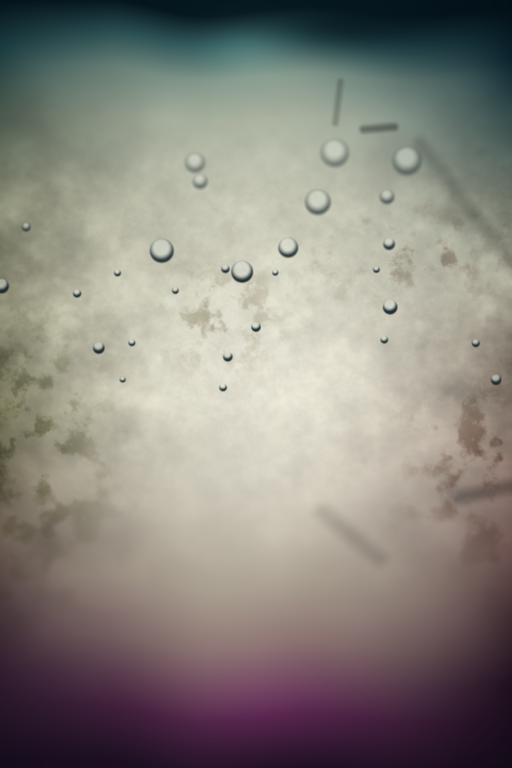
A Shadertoy shader for this texture:

```glsl
const vec3 INK = vec3(0.10, 0.16, 0.18);
const vec3 SHINE = vec3(0.86, 0.89, 0.84);

float hash(vec2 p) {
    return fract(sin(dot(p, vec2(127.1, 311.7))) * 43758.5453);
}

float noise(vec2 p) {
    vec2 i = floor(p), f = fract(p);
    f = f * f * (3.0 - 2.0 * f);
    return mix(mix(hash(i), hash(i + vec2(1, 0)), f.x),
               mix(hash(i + vec2(0, 1)), hash(i + vec2(1, 1)), f.x), f.y);
}

// Fractal noise; detail fades the finer octaves where focus is lost
float fbm(vec2 p, float detail) {
    float sum = 0.0, amp = 0.5;
    for (int i = 0; i < 5; i++) {
        sum += amp * (noise(p) - 0.5);
        p = mat2(1.6, 1.2, -1.2, 1.6) * p + 7.3;
        amp *= mix(0.3, 0.62, detail);
    }
    return sum;
}

float ramp(float a, float b, float x) {
    return clamp((x - a) / (b - a), 0.0, 1.0);
}

float blob(vec2 p, vec2 center, vec2 size) {
    vec2 q = (p - center) / size;
    return exp(-dot(q, q));
}

float stroke(vec2 p, vec2 a, vec2 b, float width) {
    vec2 ab = b - a;
    float t = clamp(dot(p - a, ab) / dot(ab, ab), 0.0, 1.0);
    return 1.0 - smoothstep(0.0, width, length(p - a - t * ab));
}

// Vertical colour profiles, bottom to top
vec3 middleTone(float y) {
    vec3 c = mix(vec3(0.12, 0.06, 0.14), vec3(0.29, 0.14, 0.26), ramp(0.0, 0.11, y));
    c = mix(c, vec3(0.55, 0.46, 0.45), ramp(0.11, 0.25, y));
    c = mix(c, vec3(0.69, 0.65, 0.59), ramp(0.25, 0.37, y));
    c = mix(c, vec3(0.82, 0.80, 0.74), ramp(0.37, 0.52, y));
    c = mix(c, vec3(0.90, 0.89, 0.83), ramp(0.52, 0.72, y));
    c = mix(c, vec3(0.77, 0.77, 0.70), ramp(0.80, 1.11, y));
    c = mix(c, vec3(0.67, 0.70, 0.63), ramp(1.11, 1.27, y));
    c = mix(c, vec3(0.52, 0.60, 0.55), ramp(1.27, 1.36, y));
    c = mix(c, vec3(0.20, 0.36, 0.37), ramp(1.36, 1.43, y));
    return mix(c, vec3(0.02, 0.09, 0.12), ramp(1.43, 1.49, y));
}

vec3 sideTone(float y, float right) {
    vec3 c = mix(vec3(0.08, 0.05, 0.11), vec3(0.07, 0.04, 0.09), right);
    c = mix(c, mix(vec3(0.19, 0.11, 0.18), vec3(0.12, 0.06, 0.12), right), ramp(0.0, 0.17, y));
    c = mix(c, mix(vec3(0.36, 0.30, 0.28), vec3(0.34, 0.25, 0.25), right), ramp(0.17, 0.37, y));
    c = mix(c, mix(vec3(0.48, 0.47, 0.36), vec3(0.53, 0.47, 0.42), right), ramp(0.37, 0.70, y));
    c = mix(c, mix(vec3(0.56, 0.56, 0.47), vec3(0.59, 0.58, 0.52), right), ramp(0.70, 0.92, y));
    c = mix(c, mix(vec3(0.46, 0.47, 0.39), vec3(0.43, 0.46, 0.41), right), ramp(0.95, 1.12, y));
    c = mix(c, mix(vec3(0.32, 0.38, 0.33), vec3(0.22, 0.32, 0.32), right), ramp(1.12, 1.27, y));
    c = mix(c, mix(vec3(0.10, 0.23, 0.25), vec3(0.04, 0.14, 0.18), right), ramp(1.27, 1.39, y));
    return mix(c, vec3(0.01, 0.06, 0.09), ramp(1.39, 1.49, y));
}

// Pale bead with a dark lower crescent, softer with distance
vec3 addDrop(vec3 col, vec2 p, vec2 center, float radius) {
    float haze = smoothstep(0.95, 1.25, center.y);
    float soft = mix(0.0025, 0.008, haze);
    float lift = radius * mix(0.65, 0.28, smoothstep(0.008, 0.022, radius));
    float body = 1.0 - smoothstep(radius - soft, radius + soft, length(p - center));
    float inner = 1.0 - smoothstep(radius * 0.65 - soft, radius + soft,
                                   length(p - center - vec2(-0.2 * lift, lift)));
    col = mix(col, INK, body * (1.0 - inner) * mix(0.95, 0.5, haze));
    return mix(col, SHINE, body * inner * 0.5);
}

void mainImage(out vec4 fragColor, in vec2 fragCoord) {
    vec2 p = fragCoord / iResolution.y * 1.5;
    float focus = smoothstep(0.3, 0.75, p.y) * (1.0 - smoothstep(1.05, 1.4, p.y));

    // Lit surface falling into coloured shade
    float wave = (noise(vec2(p.x * 5.0, 2.0)) - 0.5) * 0.05;
    float y = p.y + wave * (1.0 - smoothstep(0.3, 0.6, p.y) + smoothstep(1.2, 1.4, p.y));
    float side = pow(clamp(abs(2.0 * p.x - 1.0), 0.0, 1.0), 1.9);
    vec3 col = mix(middleTone(y), sideTone(y, step(0.5, p.x)), side);
    col = mix(col, vec3(0.02, 0.09, 0.12), 0.7 * blob(p, vec2(0.68, 1.45), vec2(0.16, 0.05)));
    col += vec3(0.07, 0.09, 0.08) * blob(p, vec2(0.48, 1.41), vec2(0.09, 0.05));
    col += vec3(0.07, 0.01, 0.06) * blob(p, vec2(0.53, 0.13), vec2(0.18, 0.08));

    // Mottling, stains and fine grain
    float lit = smoothstep(0.1, 0.5, p.y) * (1.0 - smoothstep(1.2, 1.45, p.y));
    float mottle = fbm(p * vec2(9.0, 11.0), focus);
    float grain = fbm(p * 45.0 + 19.0, focus);
    col *= 1.0 + lit * (mottle * (0.12 + 0.45 * side) + grain * 0.10 * focus);
    float patches = blob(p, vec2(0.43, 0.88), vec2(0.11, 0.09)) * 0.6
                  + blob(p, vec2(0.04, 0.62), vec2(0.14, 0.22))
                  + blob(p, vec2(0.96, 0.58), vec2(0.13, 0.15))
                  + blob(p, vec2(0.82, 1.0), vec2(0.18, 0.08)) * 0.6;
    float stain = smoothstep(-0.03, 0.22, fbm(p * 24.0 + 4.0, focus)) * patches;
    col = mix(col, col * mix(vec3(0.68, 0.70, 0.60), vec3(0.70, 0.60, 0.56), p.x), stain);

    // Blurred scratches
    float marks = stroke(p, vec2(0.82, 1.22), vec2(1.02, 0.96), 0.025) * 0.14
                + stroke(p, vec2(0.655, 1.26), vec2(0.665, 1.34), 0.012) * 0.2
                + stroke(p, vec2(0.71, 1.247), vec2(0.77, 1.252), 0.014) * 0.35
                + stroke(p, vec2(0.63, 0.50), vec2(0.74, 0.41), 0.03) * 0.12
                + stroke(p, vec2(0.90, 0.53), vec2(1.0, 0.55), 0.025) * 0.25;
    col *= 1.0 - marks;

    // Small scattered beads
    vec2 cell = floor(p / 0.1);
    vec2 bead = (cell + 0.25 + 0.5 * vec2(hash(cell), hash(cell + 5.7))) * 0.1;
    float present = step(0.66, hash(cell + 2.3)) * step(0.72, bead.y) * step(bead.y, 1.07);
    if (present > 0.5) col = addDrop(col, p, bead, mix(0.005, 0.008, hash(cell + 9.1)));

    // Large drops: position and radius
    vec3 drops[16] = vec3[16](
        vec3(0.654, 1.201, 0.026), vec3(0.795, 1.186, 0.027), vec3(0.621, 1.105, 0.024),
        vec3(0.316, 1.010, 0.023), vec3(0.473, 0.969, 0.021), vec3(0.563, 1.016, 0.019),
        vec3(0.381, 1.182, 0.018), vec3(0.762, 0.900, 0.014), vec3(0.003, 0.941, 0.014),
        vec3(0.193, 0.820, 0.011), vec3(0.756, 1.115, 0.013), vec3(0.760, 1.023, 0.011),
        vec3(0.969, 0.758, 0.010), vec3(0.391, 1.145, 0.013), vec3(0.500, 0.861, 0.009),
        vec3(0.445, 0.803, 0.009));
    for (int i = 0; i < 16; i++) col = addDrop(col, p, drops[i].xy, drops[i].z);

    fragColor = vec4(clamp(col, 0.0, 1.0), 1.0);
}
```
